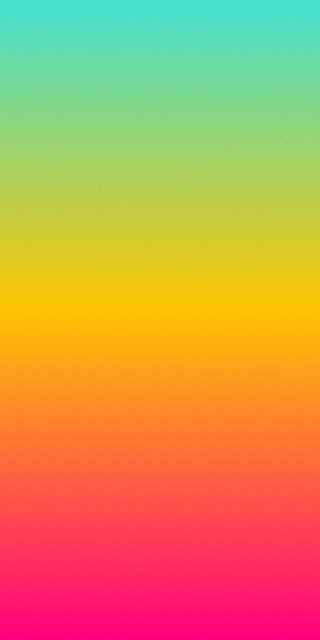
Write a WebGL 1 fragment shader that draws this background.

```glsl
precision highp float;
// A vertical sunset gradient: turquoise through amber down to hot pink.
// Two linear ramps meet at a horizon, with a faint cellular grain
// that fades out near the three pure colours.

uniform vec2 u_resolution;

const vec3 TURQUOISE = vec3(0.250, 0.882, 0.820);
const vec3 AMBER = vec3(1.000, 0.773, 0.000);
const vec3 PINK = vec3(1.000, 0.000, 0.496);
const float HORIZON = 0.518;       // height of pure amber
const float GRAIN_CELLS = 150.0;   // cells across the width
const float GRAIN_STRENGTH = 0.022;
const float GRAIN_MEAN = 0.45;     // keeps average brightness level

vec2 hash2(vec2 cell) {
  vec3 q = fract(cell.xyx * vec3(0.1031, 0.1030, 0.0973));
  q += dot(q, q.yzx + 33.33);
  return fract((q.xx + q.yz) * q.zy);
}

// Distance to the nearest scattered point, in cell units
float cellular(vec2 p) {
  vec2 cell = floor(p);
  vec2 local = p - cell;
  float nearest = 2.0;
  for (int y = -1; y <= 1; y++) {
    for (int x = -1; x <= 1; x++) {
      vec2 offset = vec2(float(x), float(y));
      vec2 delta = offset + hash2(cell + offset) - local;
      nearest = min(nearest, dot(delta, delta));
    }
  }
  return sqrt(nearest);
}

void main() {
  vec2 uv = gl_FragCoord.xy / u_resolution;

  // Gradient: 0 to 1 within the lower and the upper ramp
  float lower = clamp(uv.y / HORIZON, 0.0, 1.0);
  float upper = clamp((uv.y - HORIZON) / (1.0 - HORIZON), 0.0, 1.0);
  vec3 color = mix(mix(PINK, AMBER, lower), TURQUOISE, upper);

  // Grain: strongest halfway along each ramp
  float ramp = uv.y < HORIZON ? lower : upper;
  float presence = 4.0 * ramp * (1.0 - ramp);
  vec2 grainPos = gl_FragCoord.xy / u_resolution.x * GRAIN_CELLS;
  float grain = cellular(grainPos) - GRAIN_MEAN;
  color -= grain * presence * GRAIN_STRENGTH;

  gl_FragColor = vec4(clamp(color, 0.0, 1.0), 1.0);
}
```
